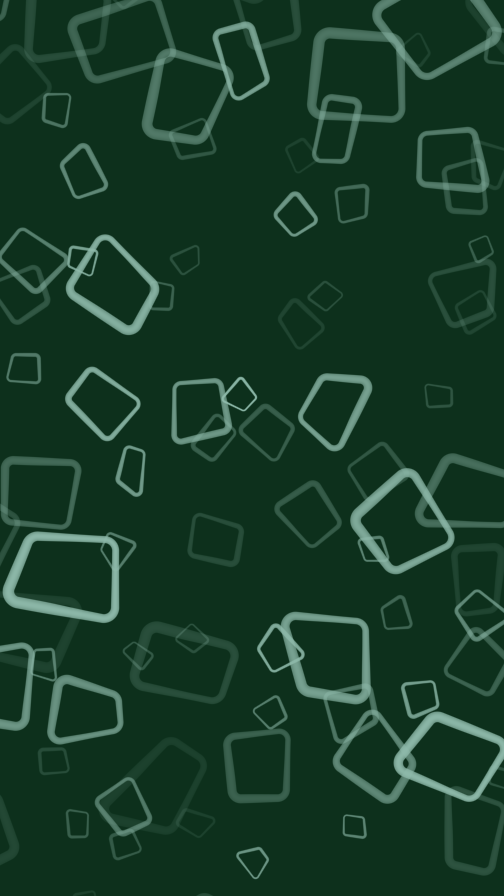
A Shadertoy shader for this background:

```glsl
float hash(vec2 cell, float salt) {
    vec3 q = fract(vec3(cell + 17.0, salt + 3.0) * vec3(0.1031, 0.1030, 0.0973));
    q += dot(q, q.yzx + 33.33);
    return fract((q.x + q.y) * q.z);
}

// Corner k of an irregular convex quad, counter-clockwise
vec2 quadCorner(vec2 cell, int k) {
    float i = float(k % 4);
    float angle = 1.5708 * i + 0.75 * (hash(cell, 10.0 + i) - 0.5);
    float radius = mix(0.7, 1.0, hash(cell, 20.0 + i));
    return radius * vec2(cos(angle), sin(angle));
}

// Signed distance to the quad, with its corners rounded
float roundedQuad(vec2 p, vec2 cell) {
    float squash = mix(0.65, 1.0, hash(cell, 5.0));
    vec2 stretch = vec2(0.7071 * (1.0 + squash), 0.7071 * (1.0 - squash)) * 0.7071;
    float nearest = 1e3;
    float inside = 1e3;
    for (int k = 0; k < 4; k++) {
        vec2 a = quadCorner(cell, k);
        vec2 b = quadCorner(cell, k + 1);
        // Squash along the diagonal
        a = stretch.x * a + stretch.y * a.yx;
        b = stretch.x * b + stretch.y * b.yx;
        vec2 edge = b - a;
        vec2 q = p - a;
        float along = clamp(dot(q, edge) / dot(edge, edge), 0.0, 1.0);
        nearest = min(nearest, length(q - edge * along));
        inside = min(inside, edge.x * q.y - edge.y * q.x);
    }
    return (inside > 0.0 ? -nearest : nearest) - 0.2;
}

void mainImage(out vec4 fragColor, in vec2 fragCoord) {
    vec2 uv = fragCoord / iResolution.x;
    float pixel = 1.0 / iResolution.x;
    float cellSize = 0.157;
    vec2 home = floor(uv / cellSize);
    vec3 color = vec3(0.05, 0.19, 0.11);

    // One outlined shape per cell, placed freely within it
    for (int y = -1; y <= 1; y++) {
        for (int x = -1; x <= 1; x++) {
            vec2 cell = home + vec2(x, y);
            vec2 center = (cell + vec2(hash(cell, 1.0), hash(cell, 2.0))) * cellSize;
            float size = mix(0.029, 0.118, pow(hash(cell, 3.0), 1.7));
            float turn = 6.2832 * hash(cell, 4.0);
            float c = cos(turn), s = sin(turn);
            vec2 p = mat2(c, -s, s, c) * (uv - center) / size;

            // Stroke is heavier on one side and brightest along its middle
            float halfWidth = 0.083 * (1.0 + 0.25 * p.x / max(length(p), 0.01));
            float offset = abs(roundedQuad(p, cell));
            float coverage = smoothstep(0.75, -0.75, (offset - halfWidth) * size / pixel);
            float rim = min(offset / halfWidth, 1.0);
            float opacity = mix(0.12, 1.0, pow(hash(cell, 6.0), 1.5));
            color = mix(color, vec3(0.56, 0.73, 0.67), coverage * opacity * (1.0 - 0.28 * rim * rim));
        }
    }
    fragColor = vec4(color, 1.0);
}
```
